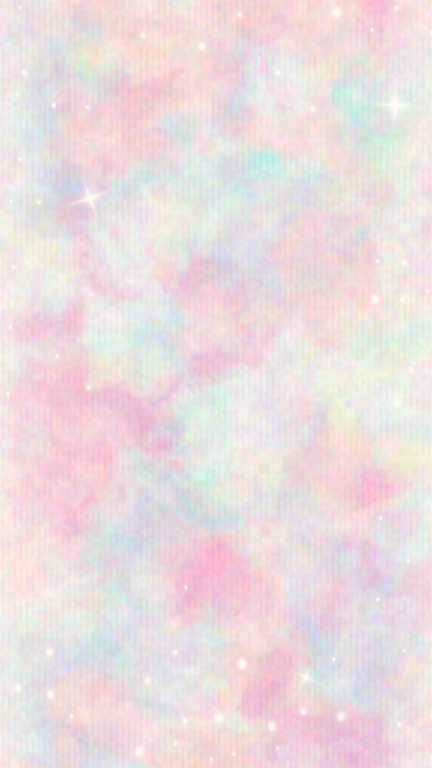
Write a Shadertoy shader that draws this background.

```glsl
const vec3 BASE = vec3(0.920, 0.920, 0.920);
const vec3 EDGE_CREAM = vec3(0.975, 0.935, 0.915);
const vec3 GLOW = vec3(1.0, 0.985, 0.955);
const vec3 PEACH = vec3(0.985, 0.820, 0.810);
const vec3 LAVENDER = vec3(0.820, 0.795, 0.890);
const vec3 SKY = vec3(0.760, 0.885, 0.920);
const vec3 CREAM = vec3(0.950, 0.950, 0.770);
const vec3 MINT = vec3(0.700, 0.955, 0.875);
const vec3 PINK = vec3(0.965, 0.670, 0.810);
const float CLOUD_SCALE = 5.4;
const float WARP = 0.09;
const float DOT_CELL = 0.075;
const float WEAVE_COUNT = 72.0;
const float WEAVE_STRENGTH = 0.007;
const float MOTTLE_STRENGTH = 0.050;
const float GRAIN_STRENGTH = 0.045;
const float OCTAVE_GAIN = 0.56;
const int OCTAVES = 6;

float hash(vec2 p) {
    vec3 q = fract(vec3(p.xyx) * 0.1031);
    q += dot(q, q.yzx + 33.33);
    return fract((q.x + q.y) * q.z);
}

float valueNoise(vec2 p) {
    vec2 cell = floor(p), f = fract(p);
    f = f * f * f * (f * (f * 6.0 - 15.0) + 10.0);
    float low = mix(hash(cell), hash(cell + vec2(1, 0)), f.x);
    float high = mix(hash(cell + vec2(0, 1)), hash(cell + vec2(1, 1)), f.x);
    return mix(low, high, f.y);
}

// Independent noise per colour channel, centred on zero
vec3 colourNoise(vec2 p) {
    return vec3(valueNoise(p), valueNoise(p + 37.4), valueNoise(p + 71.9)) - 0.5;
}

float fbm(vec2 p) {
    float sum = 0.0, amp = 0.5, total = 0.0;
    for (int i = 0; i < OCTAVES; i++) {
        sum += amp * valueNoise(p);
        total += amp;
        amp *= OCTAVE_GAIN;
        p = mat2(1.6, 1.2, -1.2, 1.6) * p + 17.3;
    }
    return sum / total;
}

// Soft elliptical bias that gathers a tint in one region
float pool(vec2 p, vec2 centre, vec2 size) {
    vec2 d = (p - centre) / size;
    return exp(-dot(d, d));
}

// Cloud coverage; each seed selects an independent layer
float cloud(vec2 p, float seed, float bias) {
    float n = fbm(p * CLOUD_SCALE + seed * vec2(19.7, 31.3));
    return smoothstep(0.40, 0.73, n + bias);
}

// Four tapered rays around a soft core
float sparkle(vec2 p, vec2 centre, float size, float angle) {
    float c = cos(angle), s = sin(angle);
    vec2 d = abs(mat2(c, s, -s, c) * (p - centre)) / size;
    vec2 taper = max(1.0 - d, 0.0);
    float rays = taper.x * exp(-d.y * 16.0) + taper.y * exp(-d.x * 16.0);
    return min(0.85 * rays + 0.5 * exp(-dot(d, d) * 9.0), 1.0);
}

// Scattered soft specks, densest near the borders
float specks(vec2 p, float height) {
    vec2 cell = floor(p / DOT_CELL);
    vec2 jitter = vec2(hash(cell + 5.1), hash(cell + 41.7));
    vec2 centre = (cell + 0.2 + 0.6 * jitter) * DOT_CELL;
    vec2 border = abs(centre / vec2(1.0, height) - 0.5) * 2.0;
    float chance = 0.45 * smoothstep(0.45, 1.0, max(border.x, border.y));
    float present = step(hash(cell + 83.2), chance);
    float radius = mix(0.004, 0.013, pow(hash(cell + 127.4), 3.0));
    float d = length((p - centre) * vec2(1.0, 0.85)) / radius;
    return present * (0.75 * smoothstep(1.4, 0.2, d) + 0.2 * exp(-d * d * 0.3));
}

void mainImage(out vec4 fragColor, in vec2 fragCoord) {
    vec2 p = fragCoord / iResolution.x;
    float height = iResolution.y / iResolution.x;
    vec2 q = vec2(p.x, p.y * 1.778 / height);

    // Warped clouds
    vec2 w = p + WARP * (vec2(fbm(p * 6.0 + 3.0), fbm(p * 6.0 + 61.0)) - 0.5);
    float pinkPool = pool(q, vec2(0.22, 0.82), vec2(0.24, 0.17));
    float mintPool = pool(q, vec2(0.13, 1.55), vec2(0.12, 0.09));
    float limePool = pool(q, vec2(0.70, 0.66), vec2(0.16, 0.15));
    vec3 col = BASE;
    col = mix(col, CREAM, 0.65 * cloud(w, 4.0, 0.16 * limePool - 0.04));
    col = mix(col, SKY, 0.65 * cloud(w, 2.0, -0.02));
    col = mix(col, MINT, 0.65 * cloud(w, 5.0, 0.24 * mintPool - 0.09));
    col = mix(col, LAVENDER, 0.70 * cloud(w, 3.0, -0.02));
    col = mix(col, PEACH, 0.75 * cloud(w, 11.0, 0.05));
    col = mix(col, PINK, 0.70 * cloud(w, 9.0, 0.24 * pinkPool - 0.10));

    // Pale wisps and bright side borders
    col = mix(col, EDGE_CREAM, 0.40 * cloud(w * 1.6, 7.0, 0.0));
    float side = smoothstep(0.70, 1.05, abs(p.x * 2.0 - 1.0));
    col = mix(col, EDGE_CREAM, 0.60 * side);

    // Coloured mottling, paper grain and broken vertical threads
    col += MOTTLE_STRENGTH * colourNoise(w * 34.0);
    col += GRAIN_STRENGTH * colourNoise(p * 95.0).gbr;
    float thread = cos(p.x * WEAVE_COUNT * 6.2832);
    col += WEAVE_STRENGTH * thread * 2.0 * valueNoise(p * vec2(14.0, 40.0));

    // Lights
    float light = specks(p, height);
    light = max(light, sparkle(q, vec2(0.914, 1.535), 0.075, 0.05));
    light = max(light, sparkle(q, vec2(0.208, 1.320), 0.065, -0.35));
    light = max(light, sparkle(q, vec2(0.708, 0.210), 0.040, 0.45));
    col = mix(col, GLOW, min(light, 1.0));

    fragColor = vec4(clamp(col, 0.0, 1.0), 1.0);
}
```
